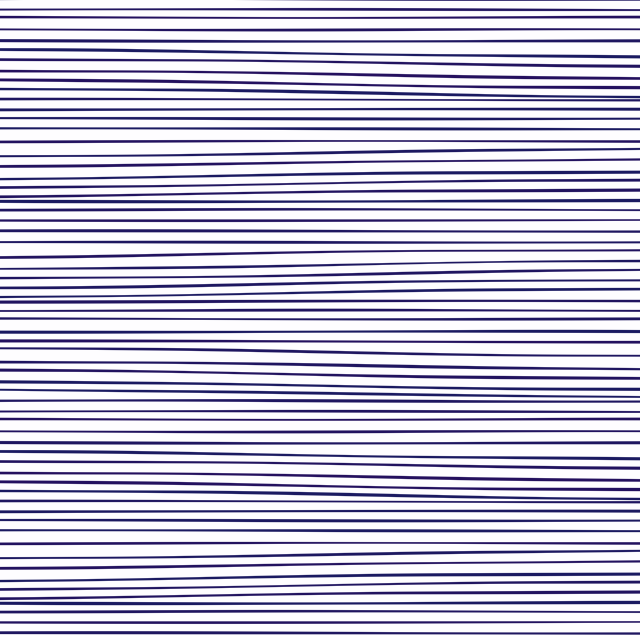
Write a Shadertoy shader that draws this pattern.

```glsl
// Hand-drawn navy pen lines running across white paper, 40 per vertical repeat.
// Each row gets a grouped tilt, a hashed offset and a slowly swelling width;
// the nearest rows are tested in a loop and blended by their coverage.

const float TAU = 6.2831853;
const float ROWS = 40.0;            // lines in one vertical repeat
const float SPACING = 0.628 / ROWS; // mean distance between lines

float hash(float row, float salt) {
    return fract(sin(row * 12.99 + salt * 78.23) * 4375.85);
}

// Height of a line, measured downwards from the top edge
float lineHeight(float index, float row, float x) {
    // Every tenth row is the middle of a five-line tilted group
    float swell = 0.5 + 0.5 * cos(TAU * (row - 3.0) / 10.0);
    float direction = sign(cos(TAU * (row + 2.0) / ROWS));
    float tilt = 0.0115 * direction * smoothstep(0.3, 0.6, swell);

    // The drift is part straight, part a soft bend at a random place
    float start = 0.35 * hash(row, 1.0);
    float bend = mix(x, smoothstep(start, start + 0.65, x), 0.5) - 0.5;

    float offset = 0.0078 * swell - 0.0059 + 0.004 * (hash(row, 2.0) - 0.5);
    float wobble = 0.0007 * sin(x * (3.0 + 3.0 * hash(row, 3.0)) + TAU * hash(row, 4.0));
    return 0.0664 + index * SPACING + offset + tilt * bend + wobble;
}

// Half the pen width, thinning and thickening along the line
float halfWidth(float row, float x) {
    float pressure = sin(x * (4.0 + 4.0 * hash(row, 5.0)) + TAU * hash(row, 6.0));
    return 0.00192 + 0.0004 * pressure + 0.0005 * (hash(row, 7.0) - 0.5);
}

void mainImage(out vec4 fragColor, in vec2 fragCoord) {
    vec2 uv = fragCoord / iResolution.y;
    float depth = 1.0 - uv.y;
    float softness = max(1.15 / iResolution.y, 0.0013);
    float nearest = floor((depth - 0.0664) / SPACING + 0.5);

    vec3 color = vec3(0.995, 0.994, 1.0);
    for (float i = -2.0; i <= 2.0; i++) {
        float index = nearest + i;
        float row = mod(index, ROWS);
        float dist = abs(depth - lineHeight(index, row, uv.x));
        float ink = clamp(0.5 + (halfWidth(row, uv.x) - dist) / softness, 0.0, 1.0);

        // Ink leans from navy to violet
        vec3 inkColor = mix(vec3(0.10, 0.10, 0.38), vec3(0.14, 0.06, 0.37), hash(row, 8.0));
        color = mix(color, inkColor, ink);
    }
    fragColor = vec4(color, 1.0);
}
```
